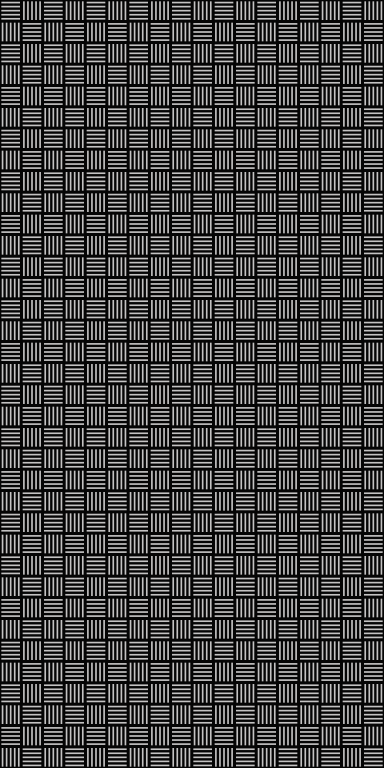
Reproduce this pattern procedurally as a Shadertoy shader.

```glsl
const vec2 CELL_COUNT = vec2(18.0, 36.0);  // cells across and down
const int BAR_COUNT = 5;                   // bars in each cell
const float BAR_PITCH = 0.19;              // the sizes below are in cell widths
const float BAR_WIDTH = 0.078;
const float BAR_LENGTH = 0.875;
const vec3 GROUND_COLOR = vec3(0.02);
const vec3 BAR_COLOR = vec3(0.765, 0.76, 0.76);

// Share of a pixel-wide interval covered by a centred segment
float segmentCoverage(float center, float segmentWidth, float pixelWidth) {
    float low = max(center - 0.5 * pixelWidth, -0.5 * segmentWidth);
    float high = min(center + 0.5 * pixelWidth, 0.5 * segmentWidth);
    return max(high - low, 0.0) / pixelWidth;
}

// Parallel bars running along x, stacked along y
float barStack(vec2 p, vec2 pixelSize) {
    float across = 0.0;
    for (int i = 0; i < BAR_COUNT; i++) {
        float offset = (float(i) - 0.5 * float(BAR_COUNT - 1)) * BAR_PITCH;
        across += segmentCoverage(p.y - offset, BAR_WIDTH, pixelSize.y);
    }
    return min(across, 1.0) * segmentCoverage(p.x, BAR_LENGTH, pixelSize.x);
}

void mainImage(out vec4 fragColor, in vec2 fragCoord) {
    // Cell grid, with rows counted from the top
    vec2 uv = fragCoord / iResolution.xy;
    vec2 grid = vec2(uv.x, 1.0 - uv.y) * CELL_COUNT;
    vec2 cell = floor(grid);
    vec2 local = fract(grid) - 0.5;
    vec2 pixelSize = CELL_COUNT / iResolution.xy;

    // Turn every other cell by a quarter
    bool upright = mod(cell.x + cell.y, 2.0) > 0.5;
    float bars = upright ? barStack(local.yx, pixelSize.yx)
                         : barStack(local, pixelSize);

    fragColor = vec4(mix(GROUND_COLOR, BAR_COLOR, bars), 1.0);
}
```
